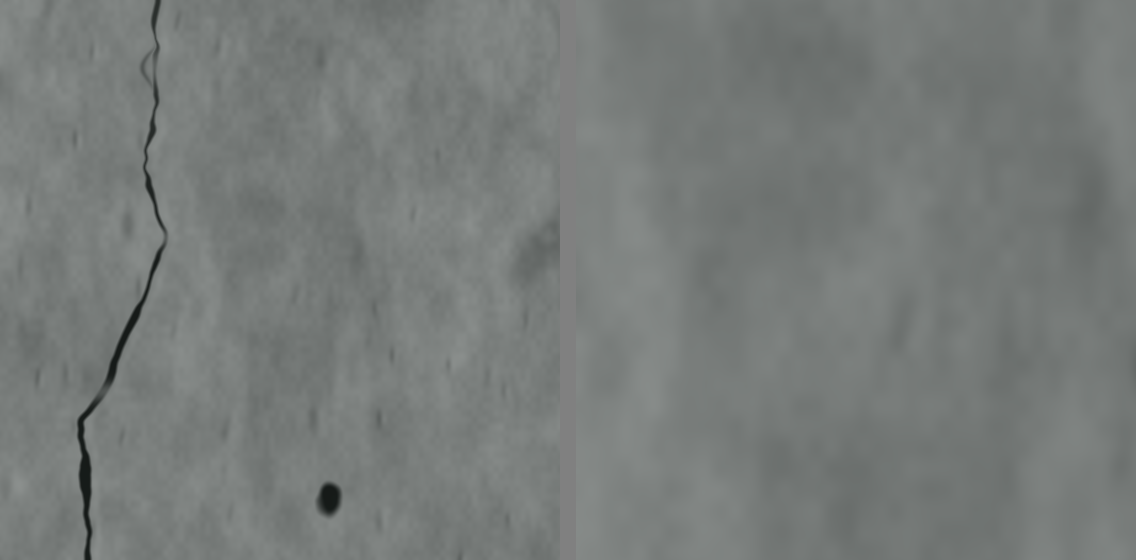
Left, the full canvas; right, a detail of the centre.
Write a WebGL 1 fragment shader that draws this texture.

```glsl
precision highp float;
// Weathered grey concrete with a dark wandering crack, a small pit and shallow upright dimples.

uniform vec2 u_resolution;

const vec3 CONCRETE = vec3(0.472, 0.489, 0.481);
const vec3 HOLLOW = vec3(0.065, 0.083, 0.075);

const float BROAD_MOTTLE = 0.055;
const float MID_MOTTLE = 0.055;
const float STREAK_MOTTLE = 0.045;
const float FINE_GRAIN = 0.028;

const float DIMPLE_CELLS = 9.0;
const float DIMPLE_CHANCE = 0.5;
const float DIMPLE_DEPTH = 0.085;

const float CRACK_HALF_WIDTH = 0.0062;
const float CRACK_SOFTNESS = 0.0035;
const vec2 PIT_CENTRE = vec2(0.59, 0.107);
const vec2 PIT_RADIUS = vec2(0.023, 0.034);
const vec2 STAIN_CENTRE = vec2(0.972, 0.565);

float hash(vec2 p) {
  vec3 q = fract(vec3(p.xyx) * 0.1031);
  q += dot(q, q.yzx + 33.33);
  return fract((q.x + q.y) * q.z);
}

// Smooth value noise centred on zero, from -0.5 to 0.5.
float noise(vec2 p) {
  vec2 cell = floor(p);
  vec2 f = fract(p);
  f = f * f * (3.0 - 2.0 * f);
  float low = mix(hash(cell), hash(cell + vec2(1.0, 0.0)), f.x);
  float high = mix(hash(cell + vec2(0.0, 1.0)), hash(cell + 1.0), f.x);
  return mix(low, high, f.y) - 0.5;
}

float bump(float x, float centre, float width) {
  float d = (x - centre) / width;
  return exp(-d * d);
}

// Soft mottling: cloudy patches, upright streaks and blurred grain.
float mottle(vec2 p) {
  vec2 warped = p + 0.025 * vec2(noise(p * 11.0), noise(p * 11.0 + 40.0));
  float shade = BROAD_MOTTLE * noise(warped * vec2(6.0, 5.0) + 3.0);
  shade += MID_MOTTLE * noise(warped * vec2(19.0, 13.0) + 17.0);
  shade += STREAK_MOTTLE * noise(warped * vec2(46.0, 22.0) + 59.0);
  return shade + FINE_GRAIN * noise(p * vec2(105.0, 80.0) + 91.0);
}

// Scattered narrow hollows, each with a dark side and a paler right lip.
float dimples(vec2 p) {
  vec2 grid = p * DIMPLE_CELLS;
  float shade = 0.0;
  for (int j = -1; j <= 1; j++) {
    for (int i = -1; i <= 1; i++) {
      vec2 cell = floor(grid) + vec2(float(i), float(j));
      vec2 jitter = vec2(hash(cell + 7.0), hash(cell + 23.0));
      float size = hash(cell + 61.0);
      float present = step(hash(cell + 101.0), DIMPLE_CHANCE);
      vec2 d = (grid - cell - jitter) / DIMPLE_CELLS;
      d.x -= d.y * 0.25 * (jitter.x - 0.2);
      vec2 radius = mix(vec2(0.005, 0.016), vec2(0.012, 0.030), size * size);
      vec2 dark = d / radius;
      vec2 lip = (d - vec2(radius.x * 1.8, 0.0)) / radius;
      float strength = present * mix(0.25, 1.0, hash(cell + 131.0));
      shade += strength * (0.35 * exp(-dot(lip, lip)) - exp(-dot(dark, dark)));
    }
  }
  return DIMPLE_DEPTH * shade;
}

float crackPath(float y) {
  float x = 0.158 + 0.122 * smoothstep(0.22, 0.56, y);
  x += 0.013 * bump(y, 0.30, 0.05) - 0.018 * bump(y, 0.24, 0.05);
  x += 0.012 * bump(y, 0.575, 0.03) - 0.022 * bump(y, 0.71, 0.06);
  return x + 0.008 * noise(vec2(y * 24.0, 5.0)) + 0.005 * noise(vec2(y * 60.0, 9.0));
}

// Opacity of the crack, which swells, thins and nearly closes in places.
float crack(vec2 p) {
  float path = crackPath(p.y);
  float slope = (crackPath(p.y + 0.004) - crackPath(p.y - 0.004)) / 0.008;
  float across = (p.x - path) / sqrt(1.0 + slope * slope);
  float width = CRACK_HALF_WIDTH * (0.8 + 0.7 * noise(vec2(p.y * 30.0, 31.0)));
  width += 0.005 * bump(p.y, 0.14, 0.035) - 0.0015 * smoothstep(0.5, 0.7, p.y);
  float closed = bump(p.y, 0.30, 0.018) + bump(p.y, 0.575, 0.018) + bump(p.y, 0.88, 0.03);
  float line = 1.0 - smoothstep(width - CRACK_SOFTNESS, width + CRACK_SOFTNESS, abs(across));
  line *= (1.0 - 0.65 * closed) * mix(0.95, 0.75, smoothstep(0.5, 0.9, p.y));
  // Faint side loop near the top.
  float loopX = path - 0.022 * bump(p.y, 0.88, 0.03);
  float sideLoop = 0.35 * bump(p.x, loopX, 0.005) * bump(p.y, 0.88, 0.045);
  return max(line, sideLoop);
}

float pit(vec2 p) {
  vec2 d = (p - PIT_CENTRE) / PIT_RADIUS;
  float edge = length(d) + 0.45 * noise(p * 48.0);
  return 0.95 * (1.0 - smoothstep(0.55, 1.2, edge));
}

void main() {
  vec2 p = gl_FragCoord.xy / u_resolution;
  float shade = mottle(p) + dimples(p);

  // Slanted shadowy stain at the right edge and a pale rim beside the crack.
  vec2 d = p - STAIN_CENTRE;
  d = vec2(d.x - 0.5 * d.y, d.y) / vec2(0.030, 0.055);
  shade -= 0.13 * exp(-dot(d, d)) * (0.8 + noise(p * 40.0));
  shade += 0.025 * bump(p.x, crackPath(p.y) + 0.017, 0.008);

  float hollow = max(crack(p), pit(p));
  gl_FragColor = vec4(mix(CONCRETE + shade, HOLLOW, hollow), 1.0);
}
```
